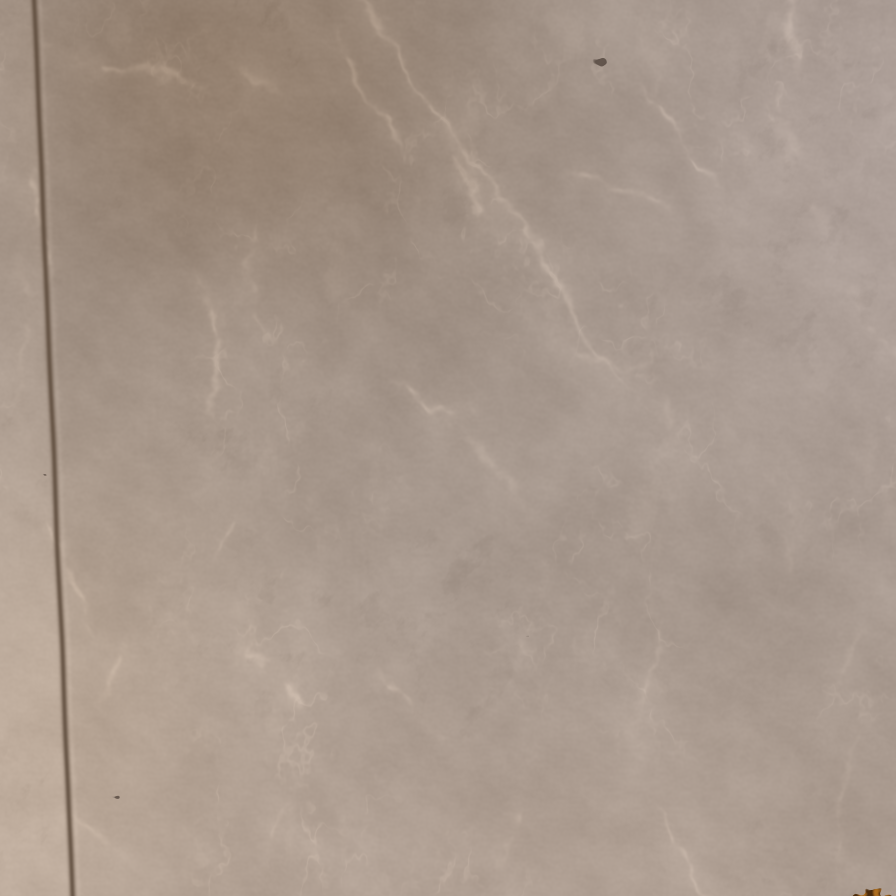
This texture is drawn by a WebGL 1 fragment shader. Its source:

```glsl
precision highp float;
// Beige stone floor tile: soft cloudy tones lit unevenly, with pale broken veins,
// a narrow slanted joint at the left, a few dark specks and an ochre crumb.
// Veins are tapered segments bent by gradient noise and frayed into flakes.
uniform vec2 u_resolution;

vec2 hash2(vec2 p) {
  p = vec2(dot(p, vec2(127.1, 311.7)), dot(p, vec2(269.5, 183.3)));
  return fract(sin(p) * 43758.545);
}

float gradientCorner(vec2 cell, vec2 corner, vec2 f) {
  float angle = 6.2832 * hash2(cell + corner).x;
  return dot(vec2(cos(angle), sin(angle)), f - corner);
}

float noise(vec2 p) {
  vec2 i = floor(p), f = p - i;
  vec2 u = f * f * f * (f * (f * 6.0 - 15.0) + 10.0);
  float low = mix(gradientCorner(i, vec2(0, 0), f), gradientCorner(i, vec2(1, 0), f), u.x);
  float high = mix(gradientCorner(i, vec2(0, 1), f), gradientCorner(i, vec2(1, 1), f), u.x);
  return mix(low, high, u.y);
}

float fbm(vec2 p) {
  float sum = 0.0, gain = 1.0;
  for (int i = 0; i < 5; i++) {
    sum += gain * noise(p);
    p = mat2(1.6, 1.2, -1.2, 1.6) * p + 7.3;
    gain *= 0.58;
  }
  return sum;
}

// Soft round patch, 1 at its centre
float glow(vec2 p, vec2 centre, vec2 radius) {
  vec2 d = (p - centre) / radius;
  return exp(-dot(d, d));
}

// Core and faint halo, fading towards both ends; fray breaks up the core
float vein(vec2 p, vec2 a, vec2 b, float width, float fray) {
  vec2 ab = b - a;
  float t = clamp(dot(p - a, ab) / dot(ab, ab), 0.0, 1.0);
  float d = length(p - a - ab * t) / width;
  float taper = smoothstep(0.0, 0.25, t) * smoothstep(1.0, 0.65, t);
  return taper * (0.8 * fray * exp(-d * d) + 0.2 * exp(-d * d * 0.06));
}

void main() {
  vec2 p = gl_FragCoord.xy / u_resolution;
  float pixel = 1.0 / u_resolution.y;

  // Uneven light: brown upper left, cool upper right, warm pale lower left
  vec3 color = vec3(0.643, 0.587, 0.546);
  color = mix(color, vec3(0.735, 0.66, 0.59), 0.9 * glow(p, vec2(0.06, 0.1), vec2(0.27, 0.43)));
  color = mix(color, vec3(0.7, 0.647, 0.624), 0.75 * glow(p, vec2(1.03, 0.83), vec2(0.29, 0.4)));
  color = mix(color, vec3(0.712, 0.645, 0.594), 0.7 * glow(p, vec2(0.55, 0.0), vec2(0.62, 0.25)));
  color = mix(color, vec3(0.55, 0.468, 0.395), 0.82 * glow(p, vec2(0.25, 0.92), vec2(0.29, 0.26)));

  // Mineral clouds, diagonal flecks, smudges and fine grain
  vec2 slant = mat2(0.8, 0.6, -0.6, 0.8) * p;
  color += vec3(0.032, 0.033, 0.034) * fbm(p * 5.0 + 3.0);
  color += 0.02 * fbm(slant * vec2(17.0, 26.0) + 8.0);
  float smudge = smoothstep(0.15, 0.6, fbm(slant * vec2(28.0, 19.0) + 20.0));
  color -= 0.022 * smudge * smoothstep(-0.05, 0.35, noise(p * 5.0 + 31.0));
  color += 0.01 * noise(p * vec2(90.0, 170.0)) + 0.009 * noise(p * 230.0);

  // Bent space makes the veins wander; flakes break them into short pieces
  vec2 bend = vec2(noise(p * 7.0 + 11.0), noise(p * 7.0 + 47.0)) * 0.032
            + vec2(noise(p * 24.0 + 5.0), noise(p * 24.0 + 71.0)) * 0.012
            + vec2(noise(p * 70.0 + 15.0), noise(p * 70.0 + 33.0)) * 0.005;
  vec2 q = p + bend;
  float flakes = smoothstep(-0.45, 0.4, noise(p * 22.0 + 9.0) + 0.7 * noise(p * 75.0));
  float veins = 0.0;
  for (int i = 0; i < 30; i++) {
    float k = float(i);
    vec2 cell = vec2(mod(k, 5.0), floor(k / 5.0));
    vec2 place = hash2(cell + 3.7), shape = hash2(cell + 19.1);
    vec2 centre = (cell + 0.1 + 0.8 * place) / vec2(5.0, 6.0);
    float angle = mix(-2.1, -0.1, shape.x);
    vec2 reach = vec2(cos(angle), sin(angle)) * mix(0.05, 0.12, shape.y);
    float strength = mix(0.3, 1.0, fract(place.x * 7.0 + shape.y));
    veins += strength * vein(q, centre - reach, centre + reach, mix(0.0025, 0.0055, place.y), flakes);
  }
  // The long diagonal vein from the top edge
  veins += 0.85 * vein(q, vec2(0.33, 1.12), vec2(0.76, 0.48), 0.003, 0.4 + 0.6 * flakes);
  // Faint hair-thin wisps and feathery patches
  float wisp = exp(-pow(fbm(p * vec2(9.0, 6.5) + 60.0) / 0.04, 2.0));
  float feather = smoothstep(0.1, 0.7, fbm(p * vec2(20.0, 13.0) + 40.0));
  float cluster = smoothstep(-0.15, 0.3, noise(p * 5.0 + 90.0));
  veins += cluster * (0.34 * wisp * flakes + 0.2 * feather);
  color += vec3(0.1, 0.095, 0.088) * min(veins, 0.9);

  // Joint between tiles, with a lit bevel on its right
  float joint = p.x - (0.081 - 0.043 * p.y) - 0.0012 * noise(vec2(p.y * 9.0, 2.0));
  color += 0.03 * smoothstep(0.002, -0.003, joint);
  color += 0.03 * exp(-pow((joint - 0.0065) / 0.003, 2.0));
  float groove = exp(-pow(joint / (0.003 + 0.3 * pixel), 2.0));
  color = mix(color, vec3(0.37, 0.3, 0.24), 0.85 * groove);

  // Scattered dark specks, shrinking in size
  for (int i = 0; i < 4; i++) {
    float k = float(i);
    vec2 spot = fract(vec2(0.67, 0.93) + k * vec2(0.46, 0.18));
    float size = 0.008 / (1.0 + 1.8 * k);
    vec2 d = (p - spot) * vec2(0.8, 1.5);
    float edge = length(d) + 0.004 * noise(p * 130.0) - size * 0.75;
    color = mix(color, vec3(0.27, 0.22, 0.19), 0.7 * (1.0 - smoothstep(-pixel, pixel, edge)));
  }

  // Ochre crumb at the lower right corner
  float crumb = length((p - vec2(0.973, -0.004)) * vec2(0.7, 1.3)) - 0.014 + 0.012 * noise(p * 95.0);
  vec3 ochre = mix(vec3(0.29, 0.17, 0.05), vec3(0.68, 0.43, 0.12), smoothstep(-0.25, 0.3, noise(p * 120.0)));
  color = mix(color, ochre, 1.0 - smoothstep(-pixel, pixel, crumb));

  gl_FragColor = vec4(color, 1.0);
}
```
